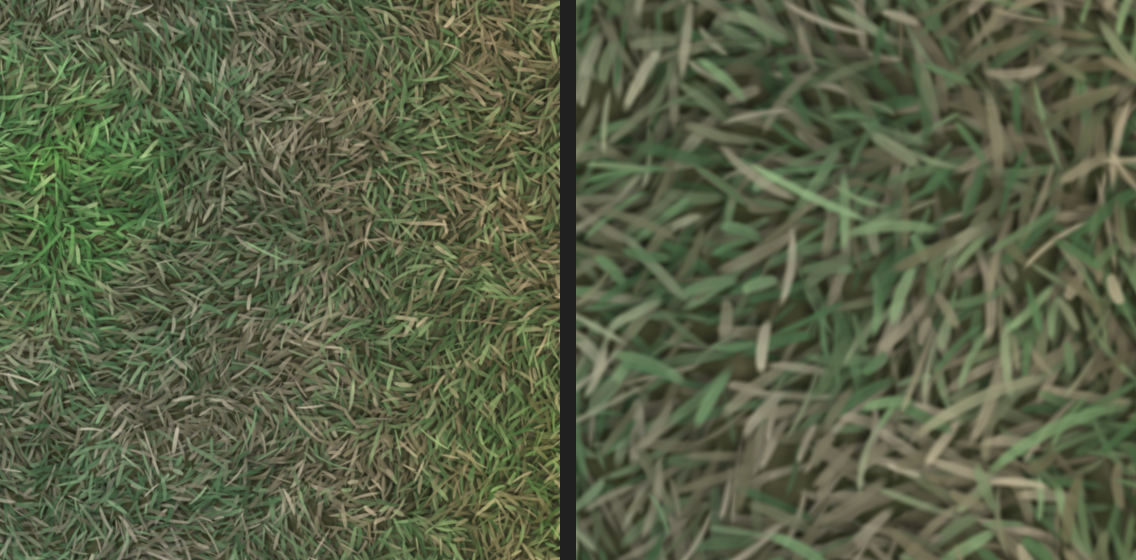
Left, the full canvas; right, a detail of the centre.
A Shadertoy shader for this texture:

```glsl
// Worn meadow turf: tangled green and straw blades over dark soil.

float hash(vec2 p) {
    return fract(sin(dot(p, vec2(127.1, 311.7))) * 43758.5453);
}

float noise(vec2 p) {
    vec2 i = floor(p), f = fract(p);
    f = f * f * (3.0 - 2.0 * f);
    return mix(mix(hash(i), hash(i + vec2(1, 0)), f.x),
               mix(hash(i + vec2(0, 1)), hash(i + vec2(1, 1)), f.x), f.y);
}

float fbm(vec2 p) {
    return 0.55 * noise(p) + 0.3 * noise(p * 2.1 + 7.3) + 0.15 * noise(p * 4.3 + 3.1);
}

mat2 rotation(float a) {
    return mat2(cos(a), sin(a), -sin(a), cos(a));
}

// Fresh growth gathers on the upper left and in the lower right corner.
float freshness(vec2 p) {
    float left = exp(-dot(p - vec2(0.1, 0.66), (p - vec2(0.1, 0.66)) * vec2(20.0, 18.0)));
    float corner = exp(-40.0 * dot(p - vec2(1.0, 0.14), p - vec2(1.0, 0.14)));
    return clamp((left + 0.6 * corner) * (0.2 + fbm(p * 14.0)), 0.0, 1.0);
}

vec3 bladeColor(vec2 root, vec2 seed, float fresh) {
    float light = pow(hash(seed + 5.1), 1.5);
    vec3 green = mix(vec3(0.24, 0.35, 0.22), vec3(0.49, 0.58, 0.41), light);
    vec3 straw = mix(vec3(0.34, 0.33, 0.24), vec3(0.62, 0.59, 0.49), light);
    float lush = 0.47 + 1.2 * (fbm(root * 8.0 + 20.0) - 0.5) + 0.3 * fresh;
    vec3 color = mix(green, straw, smoothstep(-0.25, 0.25, hash(seed + 9.7) - lush));
    color *= mix(vec3(1), vec3(0.95, 1.2, 0.8), fresh);
    return color * mix(vec3(0.98, 1.0, 1.05), vec3(1.06, 1.0, 0.9), smoothstep(0.3, 1.0, root.x));
}

// Lays one grid of scattered blades over the color below it.
void layBlades(inout vec3 color, vec2 uv, float layer, float size, float share, float shade) {
    mat2 turn = rotation(layer * 1.37);
    vec2 p = turn * uv / size + layer * 3.71;
    float soft = max(0.0022, 0.8 / iResolution.y);
    for (int y = -1; y <= 1; y++)
    for (int x = -1; x <= 1; x++) {
        vec2 cell = floor(p) + vec2(x, y);
        vec2 seed = cell + layer * 17.3;
        if (hash(seed + 2.9) > share) continue;
        vec2 center = cell + vec2(hash(seed), hash(seed + 31.4));
        vec2 root = (center - layer * 3.71) * size * turn;

        // Tufts share a direction, single blades stray from it.
        float angle = 6.5 * noise(root * 6.0 + 4.0) - 1.2 + 2.2 * (hash(seed + 12.3) - 0.5);
        vec2 q = rotation(-angle) * (uv - root);
        float halfLength = size * mix(0.3, 0.9, hash(seed + 6.6));
        float along = q.x / halfLength;
        q.y += halfLength * 0.35 * (hash(seed + 3.3) - 0.5) * (along * along - 0.3);
        float width = mix(0.0016, 0.0042, hash(seed + 8.8))
                    * sqrt(max(0.0, 1.0 - along * along));
        float ends = 1.0 - smoothstep(0.6, 1.0, abs(along));

        // A soft shadow beneath, then the blade itself.
        float shadow = ends * (1.0 - smoothstep(0.0, 0.007, abs(q.y + 0.003) - width));
        color *= 1.0 - 0.1 * shadow;
        float cover = ends * (1.0 - smoothstep(-soft, soft, abs(q.y) - width));
        vec3 blade = bladeColor(root, seed, freshness(root)) * shade * (1.0 + 0.08 * along);
        color = mix(color, blade, cover * 0.78);
    }
}

void mainImage(out vec4 fragColor, in vec2 fragCoord) {
    vec2 uv = fragCoord / iResolution.y;

    // Soil and shaded thatch
    vec3 color = mix(vec3(0.16, 0.19, 0.10), vec3(0.32, 0.31, 0.22), fbm(uv * 35.0));

    // Dense turf, brighter toward the top
    for (int i = 0; i < 17; i++) {
        float height = float(i) / 16.0;
        layBlades(color, uv, float(i) + 1.0, mix(0.044, 0.036, height), 0.9,
                  mix(0.78, 1.14, height));
    }

    // A few long pale stalks
    layBlades(color, uv, 23.0, 0.065, 0.3, 1.22);

    // Broad patches of light and shaded hollows between tufts
    color *= 0.88 + 0.28 * fbm(uv * 5.0 + 11.0);
    color *= 0.84 + 0.36 * fbm(uv * 24.0 + 2.0);
    fragColor = vec4(color * vec3(1.04, 1.03, 1.06), 1.0);
}
```
